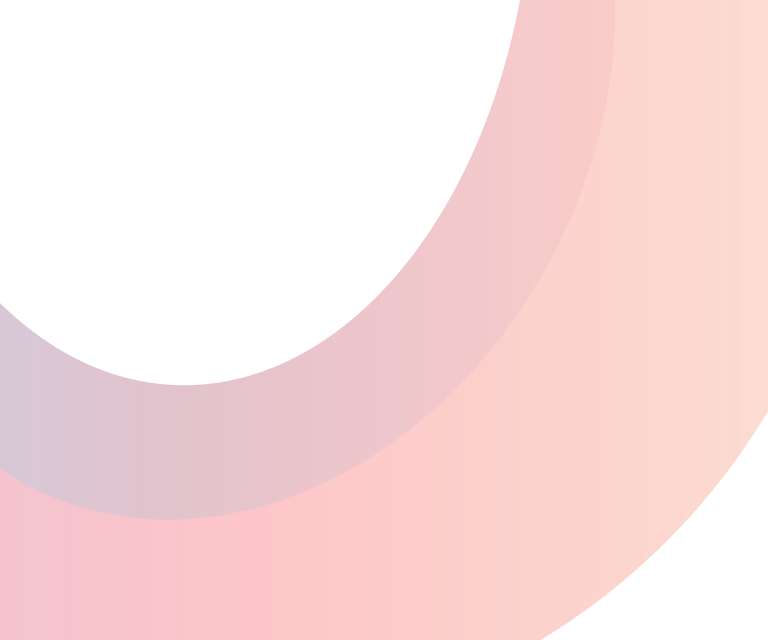
This background is drawn by a Shadertoy shader. Its source:

```glsl
const float ASPECT = 1.204;

// Tilted ellipses: lowest point, then (width, squash, tilt)
const vec2 HOLE_BOTTOM = vec2(0.2884, 0.3981);
const vec3 HOLE_SHAPE = vec3(0.7127, 0.4439, -0.0292);
const vec2 BAND_BOTTOM = vec2(0.2633, 0.1881);
const vec3 BAND_SHAPE = vec3(1.011, 0.7704, -0.3135);
const vec2 DISC_CENTER = vec2(0.3072, 0.895);
const float DISC_RADIUS = 1.0455;

const float STRIPE_COUNT = 56.0;
const float STRIPE_STRENGTH = 0.007;
const vec3 WHITE = vec3(1.0);

// Evenly spaced colour stops from left to right
const int STOPS = 7;
const vec3 BAND_COLORS[STOPS] = vec3[STOPS](
    vec3(0.847, 0.784, 0.839), vec3(0.878, 0.769, 0.812),
    vec3(0.902, 0.769, 0.796), vec3(0.933, 0.776, 0.796),
    vec3(0.957, 0.792, 0.796), vec3(0.985, 0.800, 0.785),
    vec3(0.985, 0.810, 0.790));
const vec3 DISC_COLORS[STOPS] = vec3[STOPS](
    vec3(0.953, 0.769, 0.812), vec3(0.975, 0.769, 0.796),
    vec3(0.992, 0.773, 0.789), vec3(0.992, 0.796, 0.789),
    vec3(0.984, 0.820, 0.800), vec3(0.988, 0.839, 0.804),
    vec3(0.988, 0.859, 0.816));

float hash(float n) {
    return fract(sin(n * 127.1) * 4375.85);
}

// Approximate signed distance, negative inside
float ellipseDistance(vec2 p, vec2 bottom, vec3 shape) {
    vec2 q = p - bottom;
    float value = q.x * q.x + shape.z * q.x * q.y - shape.x * q.y + shape.y * q.y * q.y;
    vec2 slope = vec2(2.0 * q.x + shape.z * q.y,
                      shape.z * q.x - shape.x + 2.0 * shape.y * q.y);
    return value / max(length(slope), 0.001);
}

float coverage(float distanceToEdge) {
    return clamp(0.5 - distanceToEdge * iResolution.y, 0.0, 1.0);
}

vec3 gradient(vec3 colors[STOPS], float x) {
    float t = clamp(x, 0.0, 1.0) * float(STOPS - 1);
    int i = min(int(t), STOPS - 2);
    return mix(colors[i], colors[i + 1], t - float(i));
}

// Faint vertical bands with soft borders
vec3 stripes(float x) {
    float t = x * STRIPE_COUNT;
    float cell = floor(t);
    float blend = smoothstep(0.8, 1.0, fract(t));
    float tone = mix(hash(cell), hash(cell + 1.0), blend) - 0.5;
    return STRIPE_STRENGTH * tone * vec3(-0.5, 1.0, 0.4);
}

void mainImage(out vec4 fragColor, in vec2 fragCoord) {
    vec2 uv = fragCoord / iResolution.xy;
    vec2 p = uv * vec2(ASPECT, 1.0);
    vec3 tint = stripes(uv.x);

    // Layers from back to front
    float disc = coverage(length(p - DISC_CENTER) - DISC_RADIUS);
    float band = coverage(ellipseDistance(p, BAND_BOTTOM, BAND_SHAPE));
    float hole = coverage(ellipseDistance(p, HOLE_BOTTOM, HOLE_SHAPE));
    vec3 color = mix(WHITE, gradient(DISC_COLORS, uv.x) + tint, disc);
    color = mix(color, gradient(BAND_COLORS, uv.x) + tint, band);
    color = mix(color, WHITE, hole);

    fragColor = vec4(color, 1.0);
}
```
